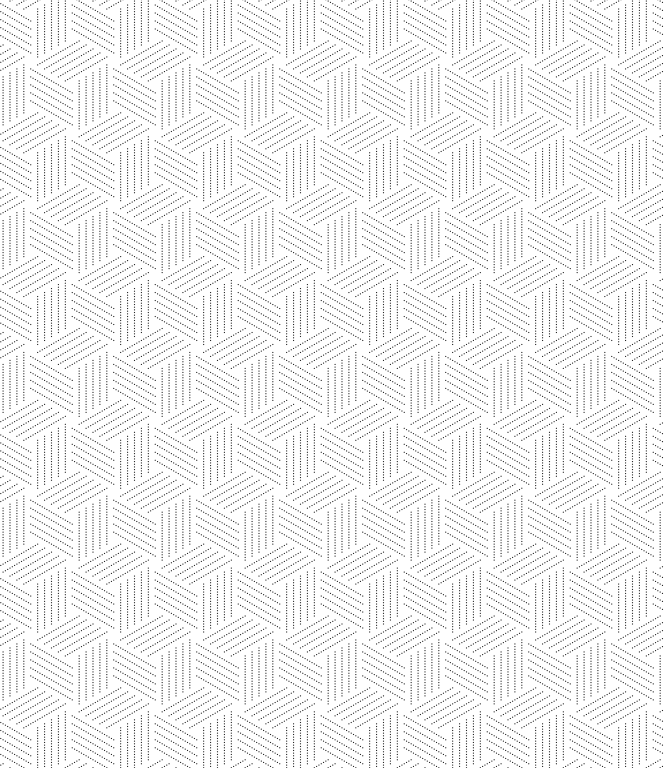
Reproduce this pattern procedurally as a WebGL 1 fragment shader.

```glsl
precision highp float;

uniform vec2 u_resolution;

const float SQRT3 = 1.7320508;

// Distance to the nearest dot on the vertically ruled cube faces; cube edge = 1.
float dotDistance(vec2 p) {
  float line = floor(p.x * 12.0 / SQRT3 + 0.5);
  float column = floor(line / 6.0);
  float lineX = line * SQRT3 / 12.0;

  // Position down the line, 0 to 1 inside a face, repeating every three edges.
  float along = mod(lineX / SQRT3 - p.y + column + 1.0, 3.0) - 1.0;
  float nearest = clamp(floor(along * 18.0 + 0.5), 0.0, 18.0) / 18.0;
  float d = length(vec2(p.x - lineX, along - nearest));

  // Every sixth line is a cube edge and stays empty.
  return mod(line + 0.5, 6.0) < 1.0 ? 1.0 : d;
}

// The three faces are the same ruling turned by thirds of a circle.
float cubeDots(vec2 p) {
  mat2 thirdTurn = mat2(-0.5, 0.5 * SQRT3, -0.5 * SQRT3, -0.5);
  float d = 1.0;
  for (int face = 0; face < 3; face++) {
    d = min(d, dotDistance(p));
    p = thirdTurn * p;
  }
  return d;
}

void main() {
  // Eight cubes across, measured from the centre of one cube.
  float scale = 8.0 * SQRT3;
  float pixel = scale / u_resolution.x;
  vec2 p = (gl_FragCoord.xy / u_resolution.x - vec2(0.4213, 0.704)) * scale;

  // Dots can be smaller than a pixel, so average the coverage over a 4 x 4 grid.
  float ink = 0.0;
  for (int i = 0; i < 4; i++) {
    for (int j = 0; j < 4; j++) {
      vec2 offset = (vec2(float(i), float(j)) - 1.5) * 0.25 * pixel;
      float edge = (cubeDots(p + offset) - 0.0125) / (0.25 * pixel);
      ink += clamp(0.5 - edge, 0.0, 1.0) / 16.0;
    }
  }

  gl_FragColor = vec4(mix(vec3(1.0), vec3(0.1), ink), 1.0);
}
```
